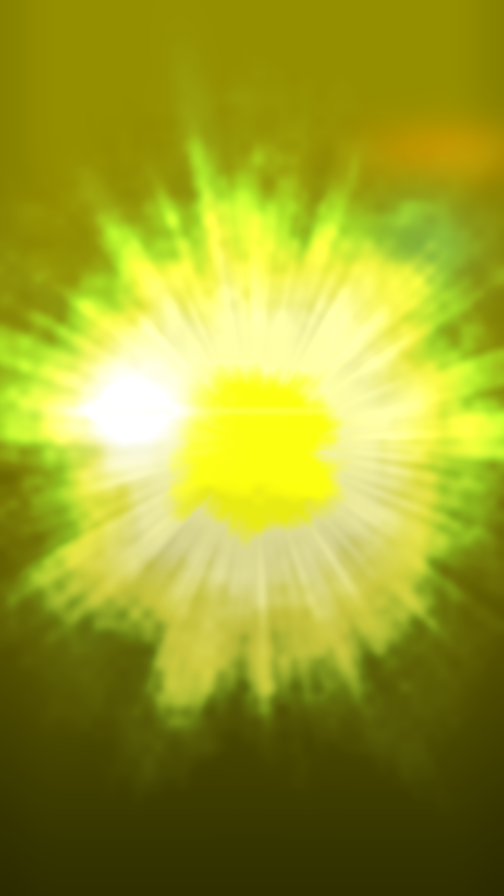
This background is drawn by a WebGL 2 fragment shader. Its source:

```glsl
#version 300 es
precision highp float;
// A radiant lime and yellow burst with soft streaks over an olive gradient.

uniform vec2 u_resolution;
out vec4 outColor;

// Layout, in canvas widths
const vec2 BURST_CENTER = vec2(0.509, 0.90);
const vec2 CORE_CENTER = vec2(0.507, 0.875);
const vec2 HOTSPOT = vec2(0.262, 0.962);
const vec2 EMBER = vec2(0.88, 1.475);
const vec2 MIST = vec2(0.85, 1.29);
const float CORE_RADIUS = 0.155;
const float STREAK_AMOUNT = 0.55;
const float SMOKE_AMOUNT = 0.13;
const float STREAK_SHADE = 0.20;
const float TAU = 6.2831853;

// Palette
const vec3 OLIVE_TOP = vec3(0.58, 0.56, 0.0);
const vec3 OLIVE_BOTTOM = vec3(0.16, 0.16, 0.0);
const vec3 HALO = vec3(0.62, 0.70, 0.10);
const vec3 LIME = vec3(0.67, 0.95, 0.17);
const vec3 YELLOW = vec3(0.97, 0.97, 0.24);
const vec3 OCHRE = vec3(0.76, 0.75, 0.23);
const vec3 PALE = vec3(1.0, 1.0, 0.67);
const vec3 SAND = vec3(0.84, 0.83, 0.57);
const vec3 CORE_BRIGHT = vec3(0.99, 1.0, 0.06);
const vec3 CORE_DEEP = vec3(0.91, 0.92, 0.08);
const vec3 ORANGE = vec3(0.80, 0.60, 0.0);
const vec3 TEAL = vec3(0.48, 0.66, 0.26);

// Main beams: angle in degrees, width in degrees, reach
const int BEAM_COUNT = 8;
const vec3 BEAMS[BEAM_COUNT] = vec3[](
  vec3(100.5, 3.5, 0.98), vec3(123.0, 4.0, 0.74), vec3(75.0, 4.5, 0.68),
  vec3(57.0, 5.0, 0.76), vec3(145.0, 4.0, 0.68), vec3(33.0, 4.0, 0.70),
  vec3(-67.0, 3.0, 0.70), vec3(-130.0, 5.0, 0.74));

float hash(vec2 p) {
  vec3 q = fract(vec3(p.xyx) * 0.1031);
  q += dot(q, q.yzx + 33.33);
  return fract((q.x + q.y) * q.z);
}

// Value noise centred on zero, repeating along x after `period` cells
float noise(vec2 p, float period, float seed) {
  vec2 i = floor(p);
  vec2 f = smoothstep(0.0, 1.0, fract(p));
  float left = mod(i.x, period);
  float right = mod(i.x + 1.0, period);
  float row = i.y + seed;
  float low = mix(hash(vec2(left, row)), hash(vec2(right, row)), f.x);
  float high = mix(hash(vec2(left, row + 1.0)), hash(vec2(right, row + 1.0)), f.x);
  return mix(low, high, f.y) - 0.5;
}

// Noise drawn out along the radius; turn runs from 0 to 1
float streak(float turn, float radius, float count, float seed) {
  return noise(vec2(turn * count, radius * 4.0), count, seed);
}

// Soft elliptical spot
float glow(vec2 p, vec2 size) {
  p /= size;
  return exp(-dot(p, p));
}

// One inside the radius, fading across a band of the given half width
float disc(float dist, float radius, float blur) {
  return 1.0 - smoothstep(radius - blur, radius + blur, dist);
}

void main() {
  vec2 p = gl_FragCoord.xy / u_resolution.x;
  p.y *= 1.77778 * u_resolution.x / u_resolution.y;
  vec2 ray = p - BURST_CENTER;
  float radius = length(ray);
  float angle = atan(ray.y, ray.x);
  float turn = fract(angle / TAU + 1.0);

  // Olive backdrop with an ember patch
  vec3 color = mix(OLIVE_BOTTOM, OLIVE_TOP, smoothstep(-0.2, 1.2, p.y));
  color *= 1.0 - 0.1 * smoothstep(0.38, 0.52, abs(p.x - 0.5));
  color = mix(color, ORANGE, 0.9 * glow(p - EMBER, vec2(0.16, 0.065)));

  // Streaks, smoke and main beams bend the bands outward or inward
  float broad = streak(turn, radius, 23.0, 7.0);
  float fine = 0.6 * streak(turn, radius, 61.0, 31.0) + 0.4 * streak(turn, radius, 127.0, 59.0);
  float smoke = noise(p * 17.0, 64.0, 83.0) + 0.6 * noise(p * 41.0, 64.0, 131.0);
  float streaks = 0.45 * broad + 0.55 * fine;
  float beamPush = 0.0;
  float beamLight = 0.0;
  for (int i = 0; i < BEAM_COUNT; i++) {
    float offset = mod(degrees(angle) - BEAMS[i].x + 180.0, 360.0) - 180.0;
    float beam = glow(vec2(offset, 0.0), vec2(BEAMS[i].y));
    beamPush += beam * (BEAMS[i].z - 0.5) * 0.3;
    beamLight += beam * (1.0 - smoothstep(0.3, BEAMS[i].z, radius));
  }
  float reach = radius / (1.0 + STREAK_AMOUNT * streaks + SMOKE_AMOUNT * smoke + beamPush);

  // Concentric bands, turning to ochre and sand toward the bottom
  float height = smoothstep(0.45, 0.98, p.y);
  float light = mix(0.70, 1.0, height);
  float below = 1.0 - smoothstep(-0.4, -0.1, ray.y);
  color = mix(color, HALO * light, 0.65 * disc(reach, 0.55, 0.17));
  color = mix(color, HALO * light, 0.7 * min(beamLight, 1.0));
  color = mix(color, LIME * light, 0.95 * disc(reach, 0.485, 0.085));
  color = mix(color, TEAL, 0.7 * glow(p - MIST, vec2(0.11, 0.09)));
  color = mix(color, mix(OCHRE, YELLOW, height), disc(reach, 0.41 + 0.05 * below, 0.06));
  vec3 pale = mix(SAND, PALE, smoothstep(0.62, 1.02, p.y));
  color = mix(color, pale, 0.95 * disc(reach, 0.315 + 0.02 * below, 0.075));
  float shadeBand = smoothstep(0.15, 0.3, radius) * disc(radius, 0.6, 0.2);
  color *= 1.0 + STREAK_SHADE * shadeBand * (fine + 0.35 * smoke);

  // Saturated heart with a ragged, deeper lower half
  float coreDist = length(p - CORE_CENTER) / (1.0 + 0.4 * streaks + 0.25 * smoke);
  vec3 core = mix(CORE_DEEP, CORE_BRIGHT, smoothstep(0.78, 0.82, p.y + 0.03 * smoke));
  color = mix(color, core, disc(coreDist, CORE_RADIUS, 0.035));

  // White hotspot and its short horizontal flare
  vec2 spot = p - HOTSPOT;
  float hot = 1.5 * glow(spot, vec2(0.1, 0.095) * (1.0 + 0.4 * streaks + 0.15 * smoke));
  hot += 0.6 * glow(spot, vec2(0.125, 0.013));
  color = mix(color, vec3(1.0), min(hot, 1.0));
  color = mix(color, PALE, 0.3 * glow(p - vec2(0.55, HOTSPOT.y), vec2(0.2, 0.008)));

  outColor = vec4(color, 1.0);
}
```
